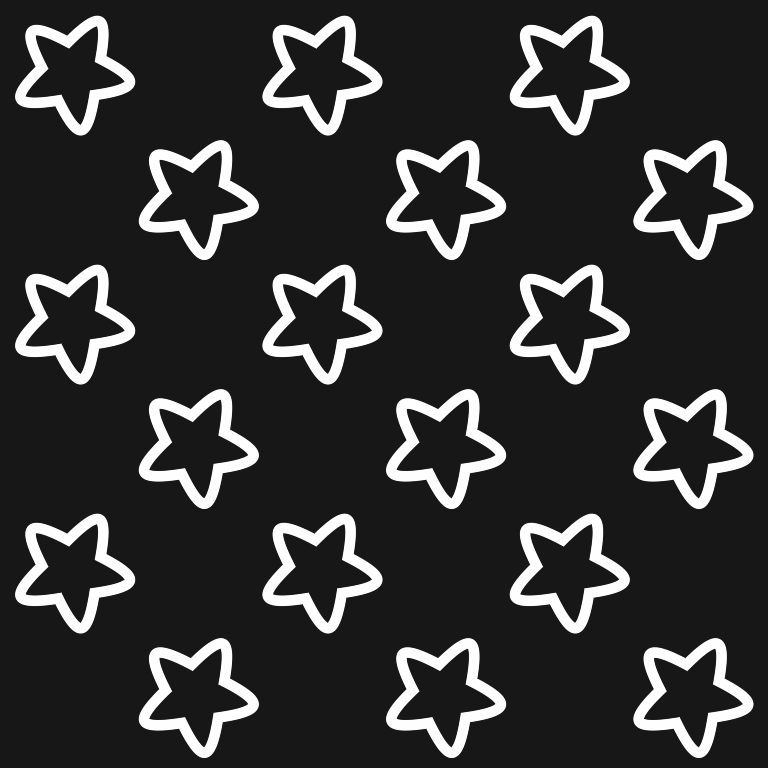
This pattern is drawn by a WebGL 2 fragment shader. Its source:

```glsl
#version 300 es
precision highp float;

uniform vec2 u_resolution;
out vec4 fragColor;

const float PI = 3.14159265;

// Colours
const vec3 BACKGROUND = vec3(0.09);
const vec3 LINE_COLOR = vec3(0.995);

// Layout: two interleaved grids of whole stars, in canvas units
const vec2 FIRST_CENTER = vec2(0.0947, 0.9051);
const vec2 SPACING = vec2(0.3220, -0.3242);
const vec2 GRID_COUNT = vec2(3.0);

// Star shape
const float POINTS = 5.0;
const float TIP_ANGLE = radians(62.5);
const float TIP_RADIUS = 0.0755;
const float NOTCH_RADIUS = 0.0405;
const float TIP_ROUNDNESS = 0.0104;
const float HALF_LINE = 0.0069;
const int CURVE_STEPS = 16;

vec2 bezier(vec2 a, vec2 b, vec2 c, float t) {
    return mix(mix(a, b, t), mix(b, c, t), t);
}

// Distance to a segment; minT below zero extends its start
float segmentDistance(vec2 p, vec2 a, vec2 b, float minT) {
    vec2 ab = b - a;
    float t = clamp(dot(p - a, ab) / dot(ab, ab), minT, 1.0);
    return length(p - a - ab * t);
}

// Distance to the centre line of a star with rounded tips
float starDistance(vec2 p) {
    // Fold the plane onto half of one arm
    float halfSector = PI / POINTS;
    float angle = atan(p.y, p.x) - TIP_ANGLE;
    angle = abs(mod(angle + halfSector, 2.0 * halfSector) - halfSector);
    vec2 q = length(p) * vec2(cos(angle), sin(angle));

    vec2 notch = NOTCH_RADIUS * vec2(cos(halfSector), sin(halfSector));
    vec2 handle = vec2(TIP_RADIUS, TIP_ROUNDNESS);
    vec2 tip = vec2(TIP_RADIUS, 0.0);

    float d = 1.0;
    vec2 start = notch;
    for (int i = 1; i <= CURVE_STEPS; i++) {
        vec2 end = bezier(notch, handle, tip, float(i) / float(CURVE_STEPS));
        // Extending the first piece keeps the notch corners sharp
        d = min(d, segmentDistance(q, start, end, i == 1 ? -4.0 : 0.0));
        start = end;
    }
    return d;
}

// Distance to the nearest star of a finite grid
float gridDistance(vec2 p, vec2 firstCenter) {
    vec2 local = p - firstCenter;
    vec2 cell = clamp(round(local / SPACING), vec2(0.0), GRID_COUNT - 1.0);
    return starDistance(local - cell * SPACING);
}

void main() {
    float size = min(u_resolution.x, u_resolution.y);
    vec2 p = gl_FragCoord.xy / size;
    float halfPixel = 0.6 / size;

    float d = min(gridDistance(p, FIRST_CENTER),
                  gridDistance(p, FIRST_CENTER + 0.5 * SPACING));
    float line = 1.0 - smoothstep(-halfPixel, halfPixel, d - HALF_LINE);
    fragColor = vec4(mix(BACKGROUND, LINE_COLOR, line), 1.0);
}
```
